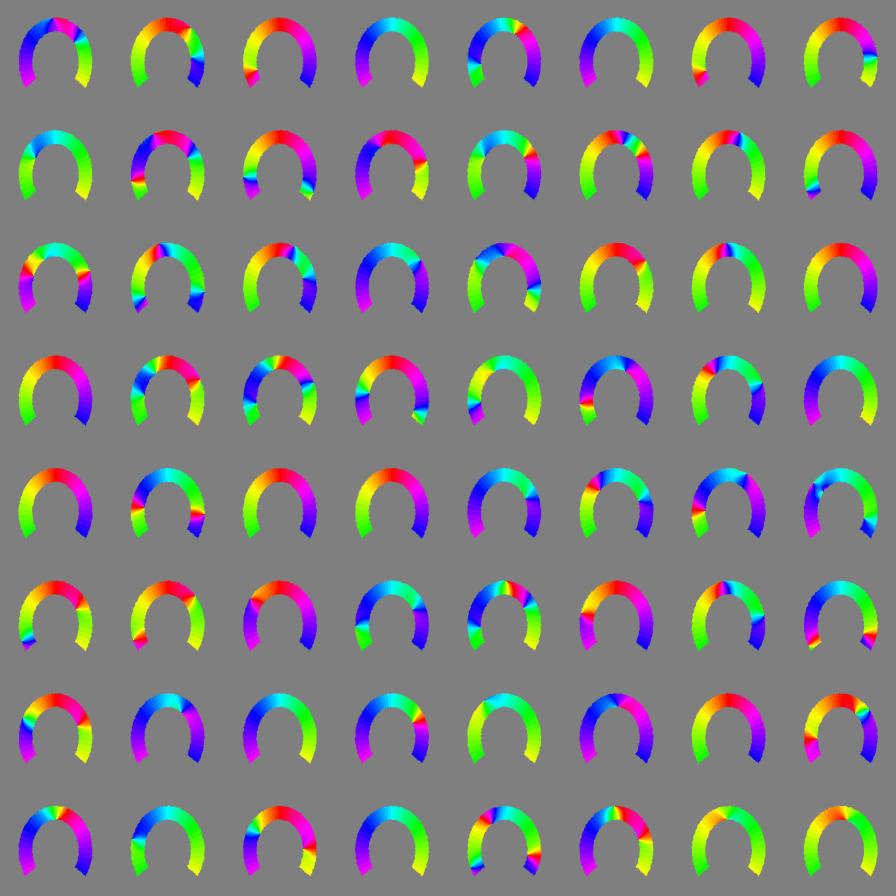
Write a three.js fragment shader that draws this pattern.

```glsl
// Eight by eight horseshoe arches on grey, each hued by the direction of its normal.
// Every arch is a cut elliptical band; random pinwheel flips along it turn the hue
// by half a circle, and gradient noise roughens its edges.

varying vec2 vUv;

const float TAU = 6.2831853;
const vec2 PITCH = vec2(0.1252, 0.1257);   // column and row spacing
const vec2 CENTRE = vec2(0.495, 0.549);    // ellipse centre in a cell, from top left
const vec2 RADII = vec2(0.268, 0.334);     // band midline, in cells
const float BAND_WIDTH = 0.121;
const vec2 CUT_NORMAL = vec2(0.652, 0.758);
const float SOFTNESS = 0.008;
const float FLIP_CHANCE = 0.46;
const float HUE_STEPS = 56.0;
const vec3 GREY = vec3(0.498);

float hash(vec2 p) {
  vec3 q = fract(vec3(p.xyx) * 0.1031);
  q += dot(q, q.yzx + 33.33);
  return fract((q.x + q.y) * q.z);
}

vec2 randomGradient(vec2 corner) {
  float a = TAU * hash(corner);
  return vec2(cos(a), sin(a));
}

float gradientNoise(vec2 p) {
  vec2 i = floor(p);
  vec2 f = p - i;
  vec2 u = f * f * f * (f * (f * 6.0 - 15.0) + 10.0);
  vec2 e = vec2(1.0, 0.0);
  float a = dot(randomGradient(i), f);
  float b = dot(randomGradient(i + e.xy), f - e.xy);
  float c = dot(randomGradient(i + e.yx), f - e.yx);
  float d = dot(randomGradient(i + e.xx), f - e.xx);
  return mix(mix(a, b, u.x), mix(c, d, u.x), u.y);
}

vec3 hueColour(float hue) {
  return clamp(abs(fract(hue + vec3(1.0, 2.0, 1.0) / vec3(1.0, 3.0, 3.0)) * 6.0 - 3.0) - 1.0, 0.0, 1.0);
}

// Approximate signed distance to an ellipse outline
float ellipseDistance(vec2 p, vec2 radii) {
  float k = length(p / radii);
  return k * (k - 1.0) / max(length(p / (radii * radii)), 0.001);
}

// Half a hue turn, fanned around a point on one edge of the band
float pinwheelTurn(float along, float across) {
  float spread = along * (1.0 + 3.0 * along * along);
  return atan(max(across, 0.02), spread) / TAU;
}

// Sum of the random flips at the left, top and right of an arch
float flipTurns(vec2 id, float angle, float across) {
  float turns = 0.0;
  for (int i = 0; i < 3; i++) {
    vec2 seed = id + 19.7 * float(i + 1);
    float present = step(hash(seed), FLIP_CHANCE);
    float place = 1.45 * float(i - 1) + 1.4 * (hash(seed + 3.1) - 0.5);
    float side = step(0.5, hash(seed + 7.3));
    float spin = hash(seed + 11.9) < 0.5 ? -1.0 : 1.0;
    float along = (angle - place) * 0.5 * (RADII.x + RADII.y) / BAND_WIDTH;
    turns += present * spin * pinwheelTurn(along, mix(across, 1.0 - across, side));
  }
  return turns;
}

void main() {
  // Cell and local position, with y up
  vec2 grid = vec2(vUv.x, 1.0 - vUv.y) / PITCH;
  vec2 id = floor(grid);
  vec2 p = (fract(grid) - CENTRE) * PITCH * 8.0 * vec2(1.0, -1.0);

  // Band with radially cut feet and rough edges
  float offset = ellipseDistance(p, RADII);
  float cut = -dot(vec2(abs(p.x), p.y), CUT_NORMAL);
  float rough = 0.009 * gradientNoise(p * 38.0 + id * 57.0);
  float shape = max(abs(offset) - 0.5 * BAND_WIDTH, cut) + rough;
  float cover = 1.0 - smoothstep(-SOFTNESS, SOFTNESS, shape);

  // Stepped hue from the outward normal, red or cyan at the crown
  vec2 normal = p / (RADII * RADII) + vec2(0.0, 0.0001);
  float hue = floor(-atan(normal.x, normal.y) / TAU * HUE_STEPS + 0.5) / HUE_STEPS;
  hue += 0.5 * step(0.5, hash(id + 41.3));
  hue += flipTurns(id, atan(p.x, p.y), offset / BAND_WIDTH + 0.5);

  gl_FragColor = vec4(mix(GREY, hueColour(hue), cover), 1.0);
}
```
